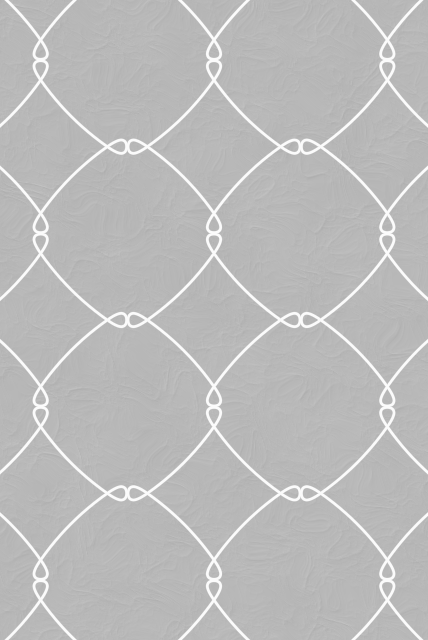
Reproduce this pattern procedurally as a Shadertoy shader.

```glsl
const float HALF_REPEATS_DOWN = 7.385;
const float LINE_HALF_WIDTH = 0.0162;
const vec3 GROUND = vec3(0.72);
const vec3 LINE = vec3(0.985);

float hash(vec2 p) {
    return fract(sin(dot(p, vec2(127.1, 311.7))) * 43758.5453);
}

float noise(vec2 p) {
    vec2 i = floor(p), f = fract(p);
    f = f * f * (3.0 - 2.0 * f);
    return mix(mix(hash(i), hash(i + vec2(1, 0)), f.x),
               mix(hash(i + vec2(0, 1)), hash(i + vec2(1, 1)), f.x), f.y);
}

float segmentDistance(vec2 p, vec2 a, vec2 b) {
    vec2 pa = p - a, ba = b - a;
    return length(pa - ba * clamp(dot(pa, ba) / dot(ba, ba), 0.0, 1.0));
}

// Distance to a quadratic Bezier curve, taken in short chords
float curveDistance(vec2 p, vec2 a, vec2 control, vec2 b) {
    const int CHORDS = 12;
    float d = 1e3;
    vec2 start = a;
    for (int i = 1; i <= CHORDS; i++) {
        float t = float(i) / float(CHORDS);
        vec2 end = mix(mix(a, control, t), mix(control, b, t), t);
        d = min(d, segmentDistance(p, start, end));
        start = end;
    }
    return d;
}

// Fold the plane to one octant around a knot at the origin
vec2 foldLattice(vec2 p) {
    vec2 q = abs(mod(p + vec2(1.0, 0.0), 2.0) - 1.0);
    return q.x + q.y > 1.0 ? 1.0 - q.yx : q;
}

// Long strand, then the drop-shaped loop that closes at the knot
float trellisDistance(vec2 q) {
    vec2 crossing = vec2(0.0, 0.231);
    vec2 shoulder = vec2(0.077, 0.067);
    float strand = curveDistance(q, crossing, vec2(0.317, 0.683), vec2(0.769, 1.0));
    float side = curveDistance(q, crossing, vec2(0.079, 0.12), shoulder);
    float base = curveDistance(q, shoulder, vec2(0.072, 0.010), vec2(0.0, 0.008));
    return min(strand, min(side, base));
}

// Fine slanted creases built from warped ridges
float creaseHeight(vec2 p) {
    vec2 warp = vec2(noise(p * 3.0), noise(p * 3.0 + 17.0));
    vec2 q = mat2(0.82, 0.57, -0.57, 0.82) * (p + 0.35 * warp) * vec2(4.0, 6.0);
    float height = 0.0, weight = 0.5;
    for (int i = 0; i < 4; i++) {
        float ridge = 1.0 - abs(2.0 * noise(q) - 1.0);
        height += weight * pow(ridge, 5.0);
        q = mat2(1.6, 1.1, -1.1, 1.6) * q + 7.3;
        weight *= 0.6;
    }
    return height;
}

vec3 paperColor(vec2 p) {
    float relief = creaseHeight(p) - creaseHeight(p + vec2(-0.012, 0.016));
    float mottling = noise(p * 2.5) + 0.5 * noise(p * 9.0) - 0.75;
    return GROUND + 0.06 * clamp(relief, -0.5, 0.5) + 0.012 * mottling;
}

void mainImage(out vec4 fragColor, in vec2 fragCoord) {
    float pixel = HALF_REPEATS_DOWN / iResolution.y;
    vec2 p = (fragCoord - 0.5 * iResolution.xy) * pixel;

    float d = trellisDistance(foldLattice(p));
    float ink = 1.0 - smoothstep(-0.7 * pixel, 0.7 * pixel, d - LINE_HALF_WIDTH);

    fragColor = vec4(mix(paperColor(p), LINE, ink), 1.0);
}
```
